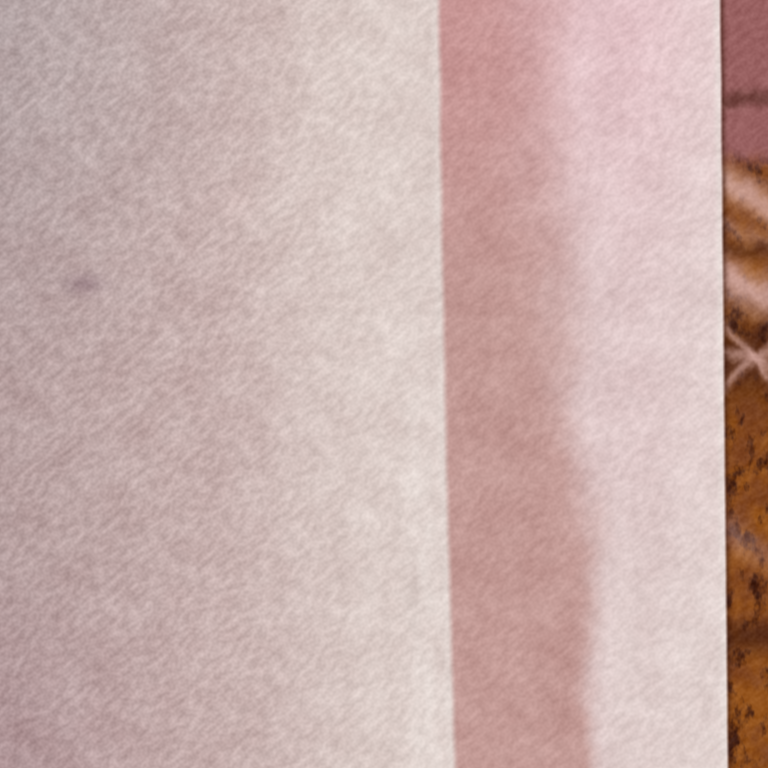
Write a WebGL 1 fragment shader that draws this texture.

```glsl
precision highp float;
uniform vec2 u_resolution;

const vec3 WALL_SHADE = vec3(0.70, 0.61, 0.61);
const vec3 WALL_MID = vec3(0.78, 0.69, 0.68);
const vec3 WALL_LIGHT = vec3(0.86, 0.80, 0.78);
const vec3 ROSE = vec3(0.76, 0.60, 0.58);
const vec3 PALE_PINK = vec3(0.87, 0.78, 0.78);
const vec3 RIM = vec3(0.91, 0.87, 0.85);
const vec3 MAUVE = vec3(0.60, 0.38, 0.38);
const vec3 BROWN = vec3(0.48, 0.26, 0.13);
const vec3 AMBER = vec3(0.58, 0.33, 0.12);
const vec3 DARK = vec3(0.24, 0.11, 0.07);
const vec3 FOLD_LIGHT = vec3(0.82, 0.65, 0.61);
const float GRAIN_SCALE = 105.0;
const float GRAIN_AMOUNT = 0.085;
const float MOTTLE_AMOUNT = 0.075;

vec2 gradientAt(vec2 cell) {
  vec3 p = fract(cell.xyx * vec3(0.1031, 0.1030, 0.0973));
  p += dot(p, p.yzx + 33.33);
  float angle = 6.2832 * fract((p.x + p.y) * p.z);
  return vec2(cos(angle), sin(angle));
}

float gradientNoise(vec2 p) {
  vec2 i = floor(p), f = fract(p);
  vec2 w = f * f * f * (f * (f * 6.0 - 15.0) + 10.0);
  vec2 e = vec2(1.0, 0.0);
  float low = mix(dot(gradientAt(i), f), dot(gradientAt(i + e), f - e), w.x);
  float high = mix(dot(gradientAt(i + e.yx), f - e.yx),
                   dot(gradientAt(i + 1.0), f - 1.0), w.x);
  return mix(low, high, w.y);
}

float fbm(vec2 p) {
  float sum = 0.0, amp = 0.6;
  for (int k = 0; k < 4; k++) {
    sum += amp * gradientNoise(p);
    p = mat2(1.6, 1.2, -1.2, 1.6) * p + 7.3;
    amp *= 0.55;
  }
  return sum;
}

float band(float x, float center, float width) {
  float d = (x - center) / width;
  return exp(-d * d);
}

// Short slanted fibres over finer speckle
float fibreGrain(vec2 p) {
  vec2 q = mat2(0.77, -0.64, 0.64, 0.77) * p * GRAIN_SCALE;
  return gradientNoise(q * vec2(0.6, 1.3)) + 0.55 * gradientNoise(q * 2.1 + 19.0);
}

vec3 wallColor(vec2 p, float edgeX) {
  float x = p.x + 0.07 * fbm(p * 4.0);
  vec3 c = mix(WALL_SHADE, WALL_MID, smoothstep(-0.12, 0.34, x));
  c = mix(c, WALL_LIGHT, smoothstep(0.27, 0.52, x + 0.04 * p.y));
  c += vec3(-0.012, 0.014, 0.018) * smoothstep(0.45, 1.0, p.y) * smoothstep(0.4, 0.0, p.x);
  c -= vec3(0.03, 0.045, 0.035) * smoothstep(0.35, 0.0, p.y) * smoothstep(0.35, 0.0, p.x);
  c -= vec3(0.10, 0.11, 0.09) * band(length((p - vec2(0.11, 0.63)) * vec2(1.0, 1.8)), 0.0, 0.023);
  c += 0.05 * band(length(p - vec2(0.31, 0.735)), 0.0, 0.018);
  // Worn pale ridge beside the corner, scuffed near the bottom
  float d = edgeX - p.x;
  float worn = smoothstep(0.75, 0.25, p.y);
  float scuff = gradientNoise(vec2(p.x * 55.0, p.y * 15.0));
  c = mix(c, RIM, band(d, 0.035, 0.025) * worn * (0.45 + 0.6 * scuff));
  c -= vec3(0.07, 0.08, 0.08) * band(p.x, 0.541, 0.009) * band(p.y, 0.23, 0.03);
  return mix(c, RIM, 0.35 * band(d, 0.006, 0.006));
}

vec3 pillarColor(vec2 p, float rimX) {
  float split = 0.77 - 0.07 * smoothstep(0.1, 0.9, p.y);
  float softness = mix(0.02, 0.09, p.y);
  float x = p.x + 0.055 * fbm(vec2(p.x * 9.0, p.y * 5.0) + 4.0);
  vec3 c = mix(ROSE, PALE_PINK, smoothstep(split - softness, split + softness, x));
  c += vec3(0.02, -0.015, 0.0) * smoothstep(0.55, 1.0, p.y);
  c += vec3(0.0, 0.02, 0.01) * smoothstep(0.5, 0.1, p.y) * smoothstep(0.74, 0.82, p.x);
  c = mix(c, RIM, 0.35 * smoothstep(0.82, 0.94, p.x));
  return mix(c, RIM, 0.6 * band(rimX - p.x, 0.004, 0.005));
}

// Draped cloth: mauve top, pale folds, dark creases, amber base
vec3 clothColor(vec2 p, float rimX) {
  float u = (p.x - rimX) / 0.06;
  float n = fbm(p * vec2(26.0, 20.0));
  float y = p.y + 0.018 * n;
  vec3 lower = mix(BROWN, AMBER, smoothstep(-0.3, 0.4, n + 0.3 * band(y, 0.07, 0.08)));
  lower = mix(lower, DARK, smoothstep(0.02, 0.4, fbm(p * vec2(34.0, 22.0) + 11.0)));
  lower = mix(lower, FOLD_LIGHT, 0.45 * band(y + 0.04 * u, 0.31, 0.022) * (1.0 - 0.5 * u));
  lower = mix(lower, DARK, 0.6 * band(y, 0.17, 0.02));
  vec3 c = mix(lower, MAUVE, smoothstep(0.77, 0.81, y));
  c = mix(c, DARK, 0.45 * band(y, 0.872, 0.009));
  c = mix(c, FOLD_LIGHT, 0.85 * band(y + 0.035 * u, 0.765, 0.022));
  c = mix(c, FOLD_LIGHT, 0.35 * band(y + 0.02 * u, 0.705, 0.012));
  c = mix(c, DARK, 0.45 * band(y, 0.675, 0.012));
  c = mix(c, FOLD_LIGHT, 0.95 * band(y + 0.025 * u, 0.637, 0.028));
  c = mix(c, DARK, 0.65 * band(y, 0.535, 0.055));
  for (int k = 0; k < 3; k++) {
    float strand = float(k);
    float path = 0.58 - 0.04 * strand - (0.075 - 0.06 * strand) * u;
    c = mix(c, FOLD_LIGHT, 0.6 * band(y, path, 0.009));
  }
  return mix(c, DARK, 0.6 * band(u, 0.0, 0.09));
}

void main() {
  vec2 p = gl_FragCoord.xy / u_resolution;
  float px = 1.0 / u_resolution.x;
  float fall = 1.0 - p.y;
  float wobble = 0.0015 * gradientNoise(vec2(2.0, p.y * 14.0));
  float cornerX = 0.572 + 0.009 * fall + 0.012 * fall * fall + wobble;
  float rimX = 0.938 + 0.010 * fall + 0.4 * wobble;

  vec3 plaster = mix(wallColor(p, cornerX), pillarColor(p, rimX),
                     smoothstep(-0.004 - px, 0.004 + px, p.x - cornerX));
  float roughness = mix(1.0, 0.65, smoothstep(0.2, 0.65, p.x));
  plaster += MOTTLE_AMOUNT * fbm(p * 17.0 + 3.0) * vec3(0.8, 1.0, 1.0);
  plaster += GRAIN_AMOUNT * roughness * fibreGrain(p);

  vec3 cloth = clothColor(p, rimX) + 0.06 * fibreGrain(p);
  vec3 color = mix(plaster, cloth, smoothstep(-0.0015 - px, 0.0015 + px, p.x - rimX));
  gl_FragColor = vec4(clamp(color, 0.0, 1.0), 1.0);
}
```
